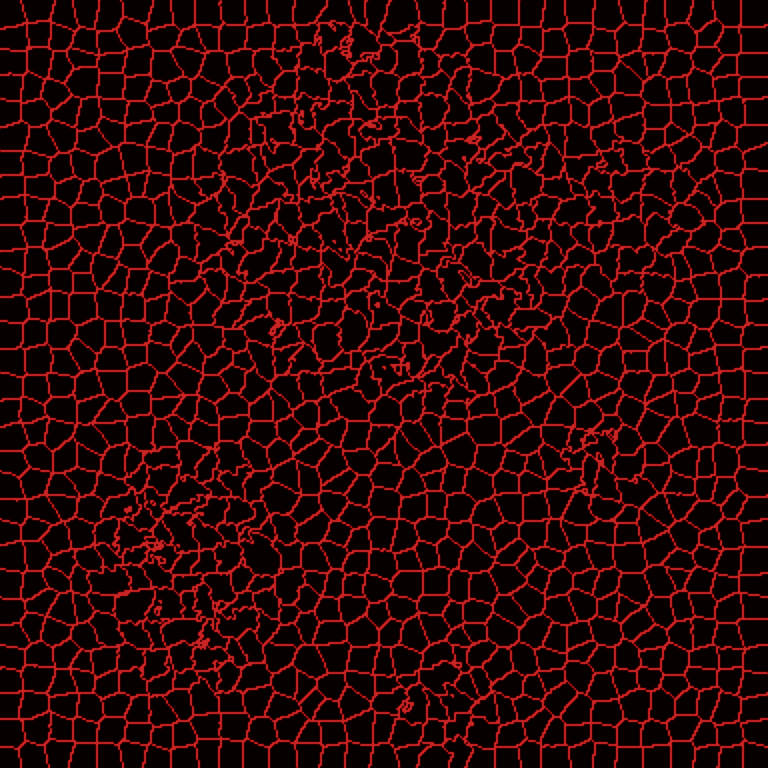
A three.js fragment shader for this pattern:

```glsl
// Red outlines of irregular cells on near-black, smooth in places and ragged in others.
// Jittered cellular labels are bent by layered sines, then compared on a fine lattice;
// lattice nodes whose label changes form thin stepped lines, blended bilinearly.
varying vec2 vUv;

const float CELLS = 31.0;     // cells across the canvas
const float LATTICE = 384.0;  // line steps across the canvas
const vec3 BACKGROUND = vec3(0.025, 0.0, 0.0);
const vec3 DEEP_RED = vec3(0.40, 0.0, 0.0);
const vec3 LINE_RED = vec3(0.78, 0.14, 0.14);

vec2 hash2(vec2 p) {
  vec2 q = vec2(dot(p, vec2(127.1, 311.7)), dot(p, vec2(269.5, 183.3)));
  return fract(sin(q) * 43758.55);
}

// Soft round area: 1 inside, fading to 0 beyond the radius
float patchMask(vec2 uv, vec2 center, vec2 radius) {
  return 1.0 - smoothstep(0.6, 1.15, length((uv - center) / radius));
}

// Where the outlines turn ragged, broken up by slow waves
float roughness(vec2 uv) {
  float m = patchMask(uv, vec2(0.50, 0.70), vec2(0.29, 0.27));
  m = max(m, patchMask(uv, vec2(0.25, 0.26), vec2(0.16, 0.18)));
  m = max(m, patchMask(uv, vec2(0.80, 0.73), vec2(0.13, 0.12)));
  m = max(m, patchMask(uv, vec2(0.79, 0.39), vec2(0.06, 0.08)));
  m = max(m, patchMask(uv, vec2(0.58, 0.08), vec2(0.08, 0.08)));
  m = max(m, patchMask(uv, vec2(0.47, 0.93), vec2(0.11, 0.08)));
  float waves = sin(uv.x * 31.0 + 3.0 * sin(uv.y * 17.0))
              * sin(uv.y * 37.0 + 2.0 * sin(uv.x * 23.0));
  return m * (0.72 + 0.28 * waves);
}

// Layered, rotated sines that bend the cell borders
vec2 ripple(vec2 p) {
  vec2 bend = vec2(0.0);
  float amplitude = 0.25;
  float frequency = 2.7;
  mat2 turn = mat2(0.80, 0.60, -0.60, 0.80);
  for (int i = 0; i < 4; i++) {
    p = turn * p + vec2(1.7, 4.1);
    bend += amplitude * sin(frequency * p.yx + 5.0 * bend.yx + sin(p * 1.3));
    amplitude *= 0.68;
    frequency *= 1.75;
  }
  return bend;
}

// Label of the closest seed; seeds outside the canvas are skipped
float cellLabel(vec2 uv, float rough) {
  vec2 p = uv * CELLS;
  p += ripple(p) * mix(0.09, 0.95, rough);
  vec2 base = floor(p);
  vec2 rim = min(uv, 1.0 - uv);
  float jitter = mix(0.35, 0.74, smoothstep(0.0, 0.10, min(rim.x, rim.y)));
  float best = 100.0;
  float label = 0.0;
  for (int y = -1; y <= 1; y++) {
    for (int x = -1; x <= 1; x++) {
      vec2 id = base + vec2(float(x), float(y));
      vec2 rnd = hash2(id);
      vec2 d = id + 0.5 + (rnd - 0.5) * jitter - p;
      float cost = dot(d, d) + rough * 0.25 * fract(rnd.x * 17.0 + rnd.y);
      vec2 inside = step(vec2(0.0), id) * step(id, vec2(CELLS - 1.0));
      cost += 50.0 * (1.0 - inside.x * inside.y);
      if (cost < best) {
        best = cost;
        label = id.x + 64.0 * id.y;
      }
    }
  }
  return label;
}

// Bilinear coverage of the lattice nodes that lie on a label change
float outline(vec2 uv) {
  vec2 g = uv * LATTICE - 0.5;
  vec2 node = floor(g);
  vec2 f = g - node;
  float labels[9];
  for (int j = 0; j < 3; j++) {
    for (int i = 0; i < 3; i++) {
      vec2 q = (node + vec2(float(i), float(j)) + 0.5) / LATTICE;
      labels[j * 3 + i] = cellLabel(q, roughness(q));
    }
  }
  float coverage = 0.0;
  for (int j = 0; j < 2; j++) {
    for (int i = 0; i < 2; i++) {
      float here = labels[j * 3 + i];
      float change = abs(here - labels[j * 3 + i + 1]) + abs(here - labels[j * 3 + i + 3]);
      vec2 w = mix(1.0 - f, f, vec2(float(i), float(j)));
      coverage += step(0.5, change) * w.x * w.y;
    }
  }
  return coverage;
}

void main() {
  float line = outline(vUv);
  // Dark fringe first, then the brighter core
  vec3 color = mix(BACKGROUND, DEEP_RED, smoothstep(0.0, 0.55, line));
  color = mix(color, LINE_RED, smoothstep(0.35, 0.85, line));
  gl_FragColor = vec4(color, 1.0);
}
```
